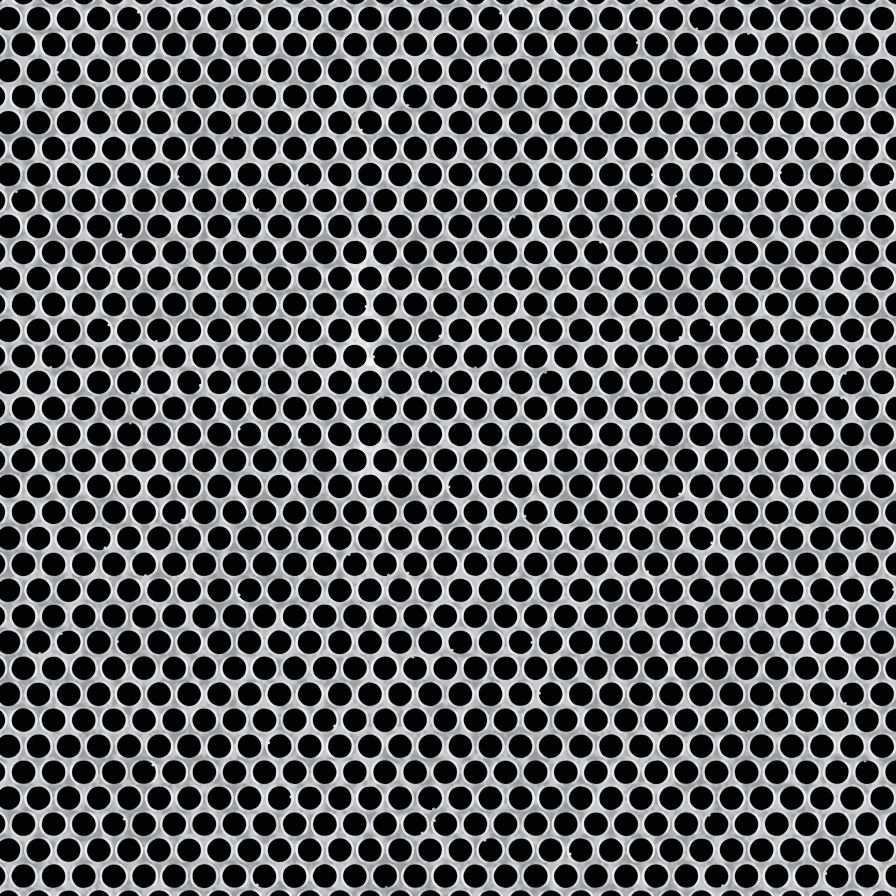
Give the GLSL for this texture, as a Shadertoy shader.

```glsl
// Perforated metal sheet: round holes on a staggered lattice over black.
// Each pixel finds its nearest hole; the distance to that hole's edge gives the
// cut and its bright side crescents, and value noise mottles the grey metal.

#define COLUMNS 29.74              // hole pitches across the canvas
#define ROW_STEP 0.8625            // row spacing, in pitches
#define FIRST_HOLE vec2(0.78, 0.66) // centre of the lowest left hole, in pitches
#define HOLE_RADIUS 0.387
#define EDGE_SOFT 0.022            // half width of the shaded cut
#define RIM_OFFSET 0.050
#define RIM_WIDTH 0.034
#define WOBBLE 0.016               // unevenness of the hole outline
#define CHIP_RATE 0.07             // share of holes with a burr
#define GLARE 0.16                 // strength of the polished streak

const vec3 VOID_BLACK = vec3(0.008);
const vec3 METAL_DARK = vec3(0.59, 0.605, 0.615);
const vec3 METAL_LIGHT = vec3(0.785, 0.795, 0.805);
const vec3 RIM_WHITE = vec3(0.965, 0.965, 0.975);

float hash(vec2 p) {
    vec3 q = fract(p.xyx * vec3(0.1031, 0.1030, 0.0973));
    q += dot(q, q.yzx + 33.33);
    return fract((q.x + q.y) * q.z);
}

float noise(vec2 p) {
    vec2 cell = floor(p), f = fract(p);
    f = f * f * (3.0 - 2.0 * f);
    float low = mix(hash(cell), hash(cell + vec2(1, 0)), f.x);
    float high = mix(hash(cell + vec2(0, 1)), hash(cell + vec2(1, 1)), f.x);
    return mix(low, high, f.y);
}

// Offset from the nearest hole centre (xy) and that hole's lattice index (zw)
vec4 nearestHole(vec2 p) {
    p -= FIRST_HOLE;
    vec4 best = vec4(9.0);
    float baseRow = floor(p.y / ROW_STEP);
    for (int i = 0; i < 2; i++) {
        float row = baseRow + float(i);
        float x = p.x - 0.5 * mod(row, 2.0);
        float column = floor(x + 0.5);
        vec2 offset = vec2(x - column, p.y - row * ROW_STEP);
        if (dot(offset, offset) < dot(best.xy, best.xy))
            best = vec4(offset, column, row);
    }
    return best;
}

void mainImage(out vec4 fragColor, in vec2 fragCoord) {
    vec2 uv = fragCoord / iResolution.y;
    vec2 p = uv * COLUMNS;
    float pixel = COLUMNS / iResolution.y;

    vec4 hole = nearestHole(p);
    vec2 id = hole.zw + 40.0;
    vec2 dir = hole.xy / max(length(hole.xy), 1e-4);

    // Slightly uneven outline, with a small burr on a few holes
    float edge = length(hole.xy) - HOLE_RADIUS;
    edge += WOBBLE * (noise(dir * 2.0 + id * 7.3) - 0.5);
    float chipAngle = 6.2832 * hash(id + 11.7);
    vec2 chipAt = HOLE_RADIUS * vec2(cos(chipAngle), sin(chipAngle));
    float burr = 0.055 - length(hole.xy - chipAt);
    if (hash(id + 5.3) < CHIP_RATE) edge = max(edge, burr);

    // Mottled metal with fine grain and a broad drift of tone
    float tone = 0.55 * noise(p * 3.1 + 70.0) + 0.3 * noise(p * 9.0 + 30.0)
               + 0.15 * noise(p * 0.45 + 90.0);
    vec3 colour = mix(METAL_DARK, METAL_LIGHT, smoothstep(0.25, 0.75, tone));

    // Polished vertical streak left of the middle
    float across = (uv.x - 0.405) / 0.022;
    float streak = exp(-across * across)
                 * smoothstep(0.40, 0.49, uv.y) * (1.0 - smoothstep(0.67, 0.76, uv.y));
    colour += GLARE * streak * (0.4 + 0.9 * noise(p * 0.8 + 15.0));

    // Crescents, widest at the sides and uneven from hole to hole
    float side = smoothstep(0.10, 0.95, abs(dir.x + 0.12 * dir.y));
    float strength = 0.68 + 0.32 * hash(id + vec2(step(0.0, dir.x) * 17.0, 3.0));
    strength *= 0.82 + 0.18 * noise(dir * 3.0 + id * 5.1);
    float halfWidth = RIM_WIDTH * (0.45 + 0.55 * side);
    float blur = max(0.5 * pixel, 0.014);
    float rim = 1.0 - smoothstep(halfWidth - blur, halfWidth + blur, abs(edge - RIM_OFFSET));
    colour = mix(colour, RIM_WHITE, rim * strength * mix(0.18, 1.0, side));

    // Dark opening with a shaded cut
    float soft = max(0.6 * pixel, EDGE_SOFT);
    colour = mix(VOID_BLACK, colour, smoothstep(-soft, soft, edge));

    fragColor = vec4(clamp(colour, 0.0, 1.0), 1.0);
}
```
